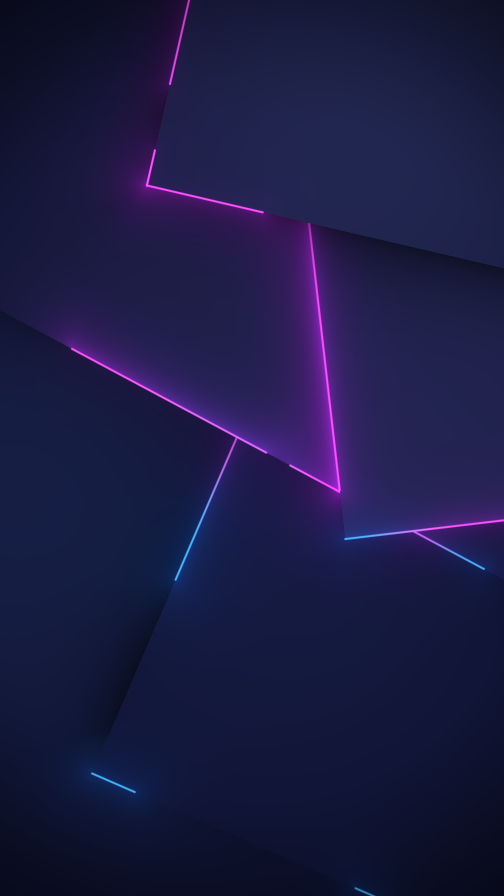
Give the GLSL for this background, as a Shadertoy shader.

```glsl
const float ASPECT = 0.5625;
const float LINE_HALF_WIDTH = 0.0011;
const float GLOW_TIGHT = 0.008;
const float GLOW_WIDE = 0.032;
const float SHADOW_WIDTH = 0.036;
const float CORE_GAIN = 1.1;
const float CORE_WHITENESS = 0.25;
const float VIGNETTE = 0.50;

const vec3 DARK = vec3(0.050, 0.062, 0.175);
const vec3 BASE_TINT = vec3(0.085, 0.118, 0.268);
const vec3 LOWER_TINT = vec3(0.080, 0.102, 0.250);
const vec3 MIDDLE_TINT = vec3(0.108, 0.124, 0.275);
const vec3 RIGHT_TINT = vec3(0.128, 0.140, 0.310);
const vec3 TOP_TINT = vec3(0.130, 0.150, 0.315);
const vec3 PINK = vec3(0.85, 0.06, 0.95);
const vec3 VIOLET = vec3(0.60, 0.14, 0.95);
const vec3 BLUE = vec3(0.02, 0.43, 0.98);

// Card outlines run counterclockwise, in units of canvas height
const vec2 TOP_A = vec2(0.211, 1.0);
const vec2 TOP_CORNER = vec2(0.164, 0.793);
const vec2 TOP_B = vec2(0.5625, 0.7005);
const vec2 RIGHT_A = vec2(0.345, 0.751);
const vec2 RIGHT_CORNER = vec2(0.3854, 0.3984);
const vec2 RIGHT_B = vec2(0.5625, 0.4193);
const vec2 MIDDLE_A = vec2(0.0, 0.6536);
const vec2 MIDDLE_B = vec2(0.5625, 0.353);
const vec2 LOWER_A = vec2(0.2643, 0.5117);
const vec2 LOWER_CORNER = vec2(0.1029, 0.1367);
const vec2 LOWER_B = vec2(0.419, -0.001);
const vec2 LOWER_SHADOW_SHIFT = vec2(0.024, 0.055);

// Signed distance to a line, negative on its left
float side(vec2 p, vec2 a, vec2 b) {
    vec2 d = normalize(b - a);
    return dot(p - a, vec2(d.y, -d.x));
}

float wedge(vec2 p, vec2 a, vec2 corner, vec2 b) {
    return max(side(p, a, corner), side(p, corner, b));
}

// Soft pool of light on a card surface
vec3 surface(vec2 p, vec2 center, float radius, vec3 tint) {
    vec2 q = (p - center) / radius;
    return mix(DARK, tint, exp(-dot(q, q)));
}

// Shadow around the card, then the card itself
void layCard(inout vec3 col, float d, float shadowDist, vec3 fill, float shadow) {
    float pixel = 1.0 / iResolution.y;
    col *= 1.0 - shadow * exp(-max(shadowDist, 0.0) / SHADOW_WIDTH);
    col = mix(col, fill, smoothstep(pixel, -pixel, 2.0 * d));
}

// Lit stretch of edge a-b from t.x to t.y on a card; glow = (inside, outside)
void neon(inout vec3 col, vec2 p, float card, vec2 a, vec2 b, vec2 t,
          vec3 tintA, vec3 tintB, vec2 glow) {
    float pixel = 1.0 / iResolution.y;
    vec2 start = mix(a, b, t.x);
    vec2 span = (b - a) * (t.y - t.x);
    float h = clamp(dot(p - start, span) / dot(span, span), 0.0, 1.0);
    float d = length(p - start - span * h);
    vec3 tint = mix(tintA, tintB, smoothstep(0.0, 0.75, h));
    float strength = mix(glow.x, glow.y, smoothstep(-pixel, pixel, card));
    float halo = 0.42 * exp(-d / GLOW_TIGHT) + 0.58 * exp(-d / GLOW_WIDE);
    col += tint * strength * halo;
    float core = smoothstep(0.8 * pixel, -0.8 * pixel, d - LINE_HALF_WIDTH);
    col = mix(col, min(tint * CORE_GAIN + CORE_WHITENESS, 1.0), core);
}

void mainImage(out vec4 fragColor, in vec2 fragCoord) {
    vec2 p = fragCoord / iResolution.xy * vec2(ASPECT, 1.0);
    vec3 col = surface(p, vec2(0.03, 0.45), 0.38, BASE_TINT);

    // Lower card
    float d = wedge(p, LOWER_A, LOWER_CORNER, LOWER_B);
    float shadowDist = wedge(p - LOWER_SHADOW_SHIFT, LOWER_A, LOWER_CORNER, LOWER_B);
    layCard(col, d, shadowDist, surface(p, vec2(0.31, 0.36), 0.33, LOWER_TINT), 0.48);
    neon(col, p, d, LOWER_A, LOWER_CORNER, vec2(0.0, 0.423), VIOLET, BLUE, vec2(0.24, 0.28));
    neon(col, p, d, LOWER_CORNER, LOWER_B, vec2(0.0, 0.15), BLUE, BLUE, vec2(0.20, 0.22));
    neon(col, p, d, LOWER_CORNER, LOWER_B, vec2(0.93, 1.0), BLUE, BLUE, vec2(0.14, 0.16));

    // Middle card
    d = side(p, MIDDLE_A, MIDDLE_B);
    layCard(col, d, d, surface(p, vec2(0.29, 0.62), 0.37, MIDDLE_TINT), 0.28);
    neon(col, p, d, MIDDLE_A, MIDDLE_B, vec2(0.143, 0.528), PINK, VIOLET, vec2(0.40, 0.09));
    neon(col, p, d, MIDDLE_A, MIDDLE_B, vec2(0.576, 0.674), VIOLET, PINK, vec2(0.22, 0.05));
    neon(col, p, d, MIDDLE_A, MIDDLE_B, vec2(0.821, 0.96), VIOLET, BLUE, vec2(0.20, 0.18));

    // Right card
    d = wedge(p, RIGHT_A, RIGHT_CORNER, RIGHT_B);
    layCard(col, d, d, surface(p, vec2(0.49, 0.55), 0.34, RIGHT_TINT), 0.22);
    neon(col, p, d, RIGHT_A, RIGHT_CORNER, vec2(0.0, 0.845), PINK, PINK, vec2(0.32, 0.58));
    neon(col, p, d, RIGHT_CORNER, RIGHT_B, vec2(0.0, 1.0), BLUE, PINK, vec2(0.26, 0.22));

    // Top card
    d = wedge(p, TOP_A, TOP_CORNER, TOP_B);
    layCard(col, d, d, surface(p, vec2(0.40, 0.82), 0.36, TOP_TINT), 0.45);
    neon(col, p, d, TOP_A, TOP_CORNER, vec2(0.0, 0.453), PINK, PINK, vec2(0.05, 0.26));
    neon(col, p, d, TOP_A, TOP_CORNER, vec2(0.811, 1.0), PINK, PINK, vec2(0.05, 0.16));
    neon(col, p, d, TOP_CORNER, TOP_B, vec2(0.0, 0.324), PINK, PINK, vec2(0.05, 0.32));

    // Darkened corners
    float reach = length((p - vec2(0.5 * ASPECT, 0.5)) * vec2(1.1, 1.0));
    col *= 1.0 - VIGNETTE * smoothstep(0.36, 0.64, reach);
    fragColor = vec4(col, 1.0);
}
```
